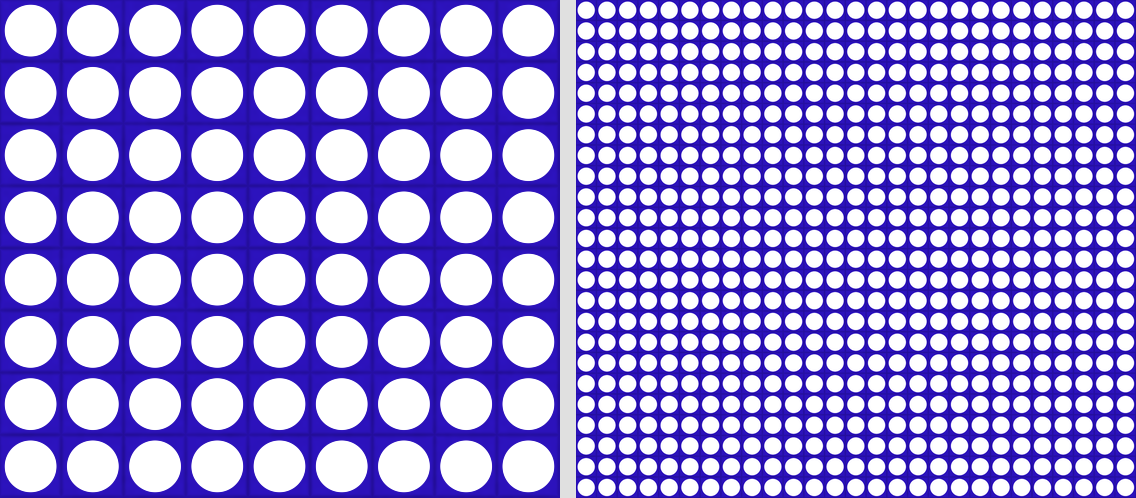
Left, the tile; right, the same tile 3 across and 3 down.
This pattern is drawn by a Shadertoy shader. Its source:

```glsl
#define GRID vec2(9.0, 8.0)
#define DOT_CENTER vec2(0.492, 0.508)
#define DOT_RADIUS 0.416
#define DOT_COLOR vec3(1.0)
#define GROUND_COLOR vec3(0.172, 0.072, 0.735)
#define SEAM_COLOR vec3(0.140, 0.055, 0.615)
#define SEAM_OFFSET vec2(-0.015, 0.015)
#define SEAM_WIDTH 0.034
#define SEAM_WEAR 0.4
#define MOTTLE 0.22
#define MOTTLE_SCALE 10.0

float hash(vec2 p) {
    return fract(sin(dot(p, vec2(127.1, 311.7))) * 43758.5453);
}

// Value noise that wraps after a whole number of lattice steps
float wrappedNoise(vec2 p, vec2 period) {
    vec2 i = floor(p);
    vec2 f = fract(p);
    f = f * f * (3.0 - 2.0 * f);
    vec2 lo = mod(i, period);
    vec2 hi = mod(i + 1.0, period);
    float bottom = mix(hash(lo), hash(vec2(hi.x, lo.y)), f.x);
    float top = mix(hash(vec2(lo.x, hi.y)), hash(hi), f.x);
    return mix(bottom, top, f.y);
}

// Soft dark lines along the cell borders
float seams(vec2 p) {
    vec2 d = abs(fract(p - SEAM_OFFSET + 0.5) - 0.5) / SEAM_WIDTH;
    vec2 lines = exp(-d * d);
    return max(lines.x, lines.y);
}

void mainImage(out vec4 fragColor, in vec2 fragCoord) {
    vec2 p = fragCoord / iResolution.xy * GRID;
    float pixel = GRID.y / iResolution.y;

    // Ground with faint mottling and unevenly worn seams
    float wear = wrappedNoise(p * 3.0, GRID * 3.0) - 0.5;
    float grain = wrappedNoise(p * MOTTLE_SCALE, GRID * MOTTLE_SCALE) - 0.5;
    float shade = seams(p) * (1.0 + SEAM_WEAR * wear) + MOTTLE * grain;
    vec3 color = mix(GROUND_COLOR, SEAM_COLOR, shade);

    // One round dot per cell
    float dist = length(fract(p) - DOT_CENTER) - DOT_RADIUS;
    float dotMask = 1.0 - smoothstep(-0.6 * pixel, 0.6 * pixel, dist);
    color = mix(color, DOT_COLOR, dotMask);

    fragColor = vec4(color, 1.0);
}
```
